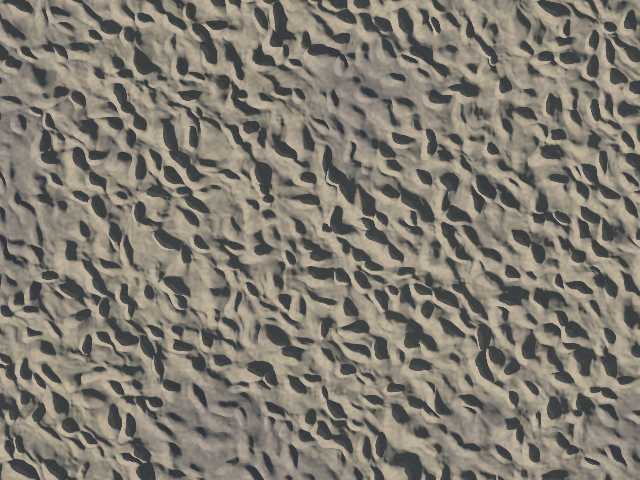
Give the GLSL for this texture, as a WebGL 1 fragment shader.

```glsl
precision highp float;
// Trampled beach sand from above: overlapping footprints under a low sun.
uniform vec2 u_resolution;

const vec3 SHADE_COLOR = vec3(0.22, 0.235, 0.24);
const vec3 SUNLIT_COLOR = vec3(0.74, 0.69, 0.605);
const vec3 DAMP_TINT = vec3(0.97, 0.97, 1.01);
const vec2 SUN_DIR = vec2(0.76, 0.65);    // ground direction towards the sun
const float SUN_SLOPE = 0.42;             // tangent of the sun's elevation
const float EXPOSURE = 1.08;
const float PRINT_FREQ = 20.0;            // footprints per canvas height
const float PRINT_DEPTH = 0.019;
const vec2 PRINT_RADII = vec2(0.66, 0.40);
const float PRINT_TURN = 1.1;             // spread of footprint directions
const float SHADOW_STEP = 0.004;
const float SHADOW_BLUR = 0.0035;
const float GRAIN_FREQ = 170.0;
const float GRAIN_AMOUNT = 0.13;

float hash(vec2 p) {
  return fract(sin(dot(p, vec2(127.1, 311.7))) * 43758.5453);
}

float noise(vec2 p) {
  vec2 i = floor(p), f = fract(p);
  f = f * f * (3.0 - 2.0 * f);
  return mix(mix(hash(i), hash(i + vec2(1.0, 0.0)), f.x),
             mix(hash(i + vec2(0.0, 1.0)), hash(i + 1.0), f.x), f.y);
}

mat2 rotation(float a) {
  float c = cos(a), s = sin(a);
  return mat2(c, -s, s, c);
}

// Hollows pressed into the sand; overlaps leave sharp crests between them.
float footprints(vec2 p) {
  vec2 cell = floor(p);
  float h = 0.0;
  for (int y = -1; y <= 1; y++) {
    for (int x = -1; x <= 1; x++) {
      vec2 id = cell + vec2(float(x), float(y));
      vec2 center = id + 0.15 + 0.7 * vec2(hash(id), hash(id + 17.3));
      float turn = (hash(id + 41.7) - 0.5) * 2.0 * PRINT_TURN;
      float size = hash(id + 73.9);
      vec2 radii = PRINT_RADII * mix(0.65, 1.2, size);
      float d = length(rotation(turn) * (p - center) / radii);
      float depth = mix(0.35, 1.15, fract(size * 7.0));
      h = min(h, depth * (smoothstep(0.15, 1.0, d) - 1.0));
    }
  }
  return h;
}

// Firm, less trodden patches
float calmness(vec2 p) {
  float n = 0.65 * noise(p * 2.6 + 3.7) + 0.35 * noise(p * 7.0 + 9.1);
  return smoothstep(0.52, 0.76, n);
}

// Sand height, in canvas heights
float sandHeight(vec2 p) {
  vec2 warp = vec2(noise(p * 17.0), noise(p * 17.0 + 31.4)) - 0.5;
  float wobble = noise(p * 45.0 + 7.7) - 0.5;
  vec2 q = rotation(-0.75) * (p + warp * 0.024 + wobble * 0.008);
  vec2 stretched = q * vec2(0.65, 1.0);
  float h = PRINT_DEPTH * footprints(q * PRINT_FREQ);
  h += 0.018 * noise(stretched * 29.0);
  h += 0.006 * noise(stretched * 61.0 + 5.2);
  h += 0.0016 * noise(q * 125.0 + 2.6);
  return h;
}

// Amount by which sand towards the sun blocks its light, 0 to 1
float castShadow(vec2 p, float h, float relief) {
  float block = 0.0;
  for (int i = 1; i <= 7; i++) {
    float d = SHADOW_STEP * float(i);
    float rise = relief * (sandHeight(p + SUN_DIR * d) - h);
    block = max(block, rise - SUN_SLOPE * d);
  }
  return smoothstep(0.0, SHADOW_BLUR, block);
}

void main() {
  vec2 p = gl_FragCoord.xy / u_resolution.y + 2.0;
  float calm = calmness(p);
  float relief = mix(1.0, 0.45, calm);

  // Sunlight on the slope
  float h = sandHeight(p);
  float reach = 0.0022;
  float slope = relief * (sandHeight(p + SUN_DIR * reach) - h) / reach;
  float light = max(1.0 - slope / SUN_SLOPE, 0.0);
  float tone = 1.0 - exp(-EXPOSURE * light);
  tone *= 1.0 - 0.85 * castShadow(p, h, relief);

  // Sand grains and broad tonal drift
  float grain = noise(p * GRAIN_FREQ) - 0.5;
  float drift = noise(p * 5.0 + 12.0) - 0.5;
  tone += grain * GRAIN_AMOUNT * (0.35 + tone) + 0.05 * drift + 0.03;
  tone -= 0.05 * calm;

  vec3 color = mix(SHADE_COLOR, SUNLIT_COLOR, clamp(tone, -0.1, 1.05));
  color *= mix(vec3(1.0), DAMP_TINT, calm);
  gl_FragColor = vec4(color, 1.0);
}
```
